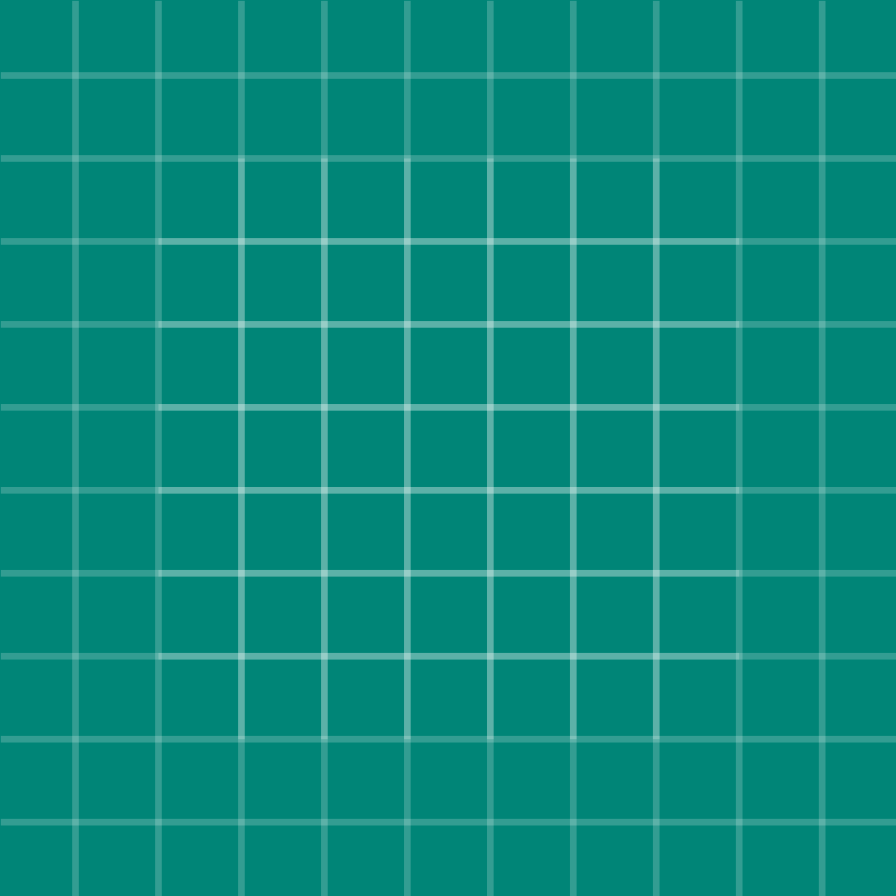
A Shadertoy shader for this pattern:

```glsl
// A teal square ruled with a translucent white grid, ten lines each way.
// A second set of strokes doubles the inner six lines over a central square.
// Lengths are in units of 1/108 of the canvas; lines repeat every 10 units.

// Antialiased coverage from a signed distance, positive inside.
vec2 coverage(vec2 inside, float pixel) {
    return clamp(inside / pixel + 0.5, 0.0, 1.0);
}

void mainImage(out vec4 fragColor, in vec2 fragCoord) {
    float pixel = 108.0 / iResolution.y;

    // Grid position, nudged slightly right and down
    vec2 p = fragCoord / iResolution.xy * 108.0 - vec2(0.1, -0.1);
    vec2 fromCenter = abs(p - 54.0);

    // Strokes 0.8 wide: x holds vertical lines, y horizontal ones
    vec2 lines = coverage(0.4 - abs(mod(p - 4.0, 10.0) - 5.0), pixel);

    // Full-length strokes, then the shorter inner strokes
    vec2 outer = lines * coverage(54.0 - fromCenter.yx, pixel);
    vec2 inner = lines * step(fromCenter, vec2(30.0))
                       * coverage(35.0 - fromCenter.yx, pixel);

    // Each stroke lays 20 percent white over what is below
    vec2 keep = (1.0 - 0.2 * outer) * (1.0 - 0.2 * inner);
    vec3 teal = vec3(0.0, 0.522, 0.467);
    fragColor = vec4(mix(vec3(1.0), teal, keep.x * keep.y), 1.0);
}
```
